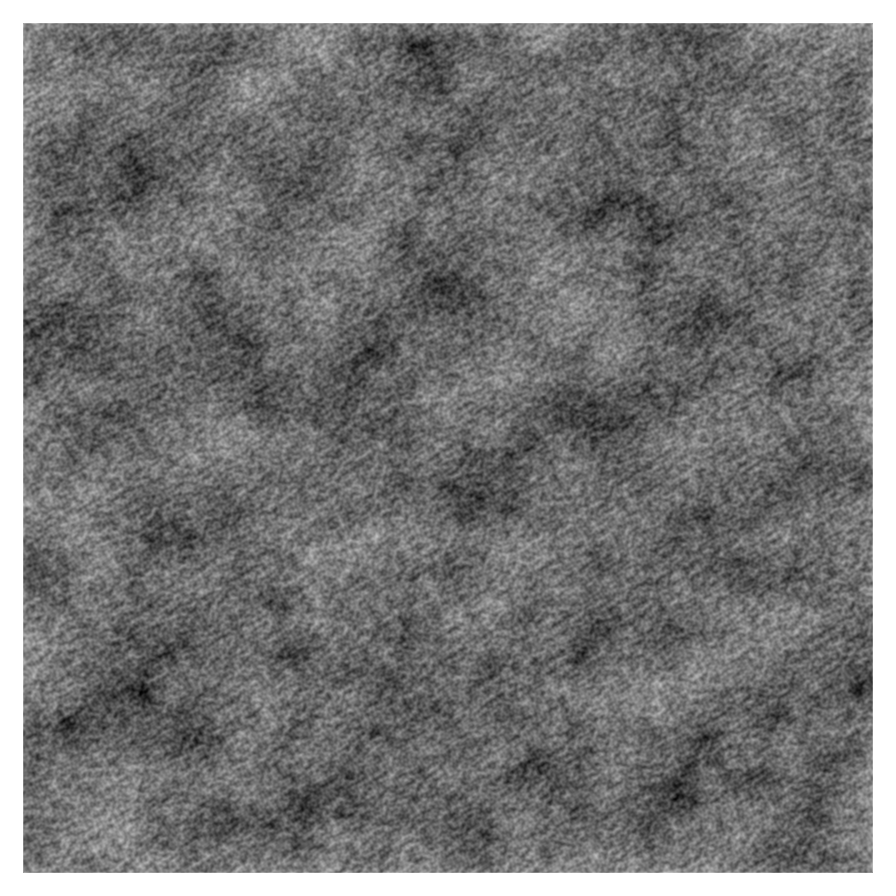
A Shadertoy shader for this texture:

```glsl
#define MARGIN 0.026
#define BASE_GREY 0.412
#define SLANT 0.55
#define CLOUD_SCALE 10.0
#define CLOUD_STRETCH 1.25
#define CLOUD_CONTRAST 0.18
#define PIT_DEPTH 0.10
#define STREAK_SCALE 165.0
#define STREAK_STRETCH 1.9
#define STREAK_CONTRAST 0.22
#define GRAIN_SCALE 230.0
#define GRAIN_CONTRAST 0.18

// Random unit gradient for a lattice cell
vec2 cellGradient(ivec2 cell) {
    uvec2 q = uvec2(cell) * uvec2(1597u, 3571u);
    uint h = (q.x ^ (q.y << 7)) * 747796u + q.y * 28917u;
    h = (h ^ (h >> 15)) * 739397u;
    h = (h ^ (h >> 13)) * 918413u;
    h ^= h >> 16;
    float angle = 6.28319 * float(h & 65535u) / 65536.0;
    return vec2(cos(angle), sin(angle));
}

float gradientNoise(vec2 p) {
    ivec2 cell = ivec2(floor(p));
    vec2 f = fract(p);
    vec2 w = f * f * f * (f * (f * 6.0 - 15.0) + 10.0);
    float a = dot(cellGradient(cell), f);
    float b = dot(cellGradient(cell + ivec2(1, 0)), f - vec2(1, 0));
    float c = dot(cellGradient(cell + ivec2(0, 1)), f - vec2(0, 1));
    float d = dot(cellGradient(cell + ivec2(1, 1)), f - vec2(1, 1));
    return mix(mix(a, b, w.x), mix(c, d, w.x), w.y);
}

// Soft blotches with progressively finer ragged detail
float clouds(vec2 p) {
    float sum = 0.0;
    float weight = 1.0;
    for (int i = 0; i < 4; i++) {
        sum += weight * gradientNoise(p + 19.37 * float(i + 1));
        p *= 2.03;
        weight *= 0.7;
    }
    return sum;
}

void mainImage(out vec4 fragColor, in vec2 fragCoord) {
    vec2 uv = fragCoord / iResolution.xy;
    vec2 p = fragCoord / iResolution.y;

    // Axes along and across the rising streaks
    float c = cos(SLANT), s = sin(SLANT);
    vec2 slanted = vec2(c * p.x + s * p.y, c * p.y - s * p.x);

    // Blotches, deepened into pits where they are dark
    float cloud = clouds(slanted * vec2(1.0 / CLOUD_STRETCH, 1.0) * CLOUD_SCALE);
    float pit = min(cloud, 0.0);
    float grey = BASE_GREY + CLOUD_CONTRAST * cloud - PIT_DEPTH * pit * pit;

    // Streaked and fine grain
    vec2 streakPos = slanted * vec2(1.0 / STREAK_STRETCH, 1.0) * STREAK_SCALE;
    grey += STREAK_CONTRAST * gradientNoise(streakPos + 71.3);
    grey += GRAIN_CONTRAST * gradientNoise(slanted * GRAIN_SCALE + 133.7);

    // Slightly paler rim inside a white margin
    vec2 edge = min(uv, 1.0 - uv) - MARGIN;
    float inset = min(edge.x, edge.y);
    grey += 0.05 * (1.0 - smoothstep(0.0, 0.018, inset));
    float pixel = 1.0 / iResolution.y;
    float panel = smoothstep(-0.5 * pixel, 0.5 * pixel, inset);

    fragColor = vec4(vec3(mix(1.0, clamp(grey, 0.0, 1.0), panel)), 1.0);
}
```
